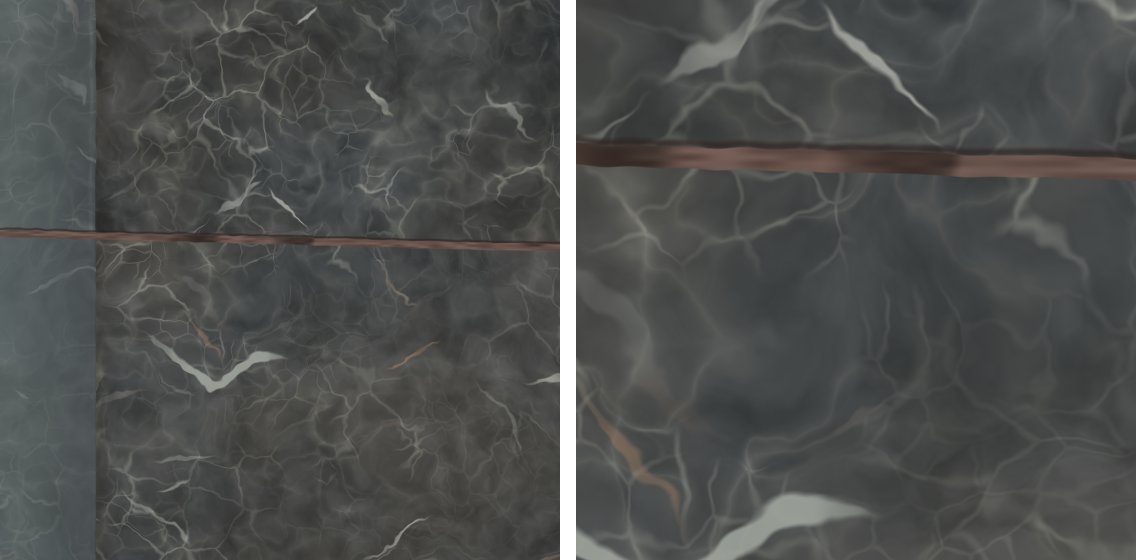
Left: the whole. Right: its middle third, enlarged.
A Shadertoy shader for this texture:

```glsl
// Dark grey marble slabs with pale broken veins, a brown joint and a lighter side panel.

float hash(vec2 p) {
    return fract(sin(dot(p, vec2(127.1, 311.7))) * 43758.5453);
}

vec2 hash2(vec2 p) {
    return vec2(hash(p), hash(p + 37.7));
}

float noise(vec2 p) {
    vec2 i = floor(p), f = fract(p);
    f = f * f * (3.0 - 2.0 * f);
    return mix(mix(hash(i), hash(i + vec2(1, 0)), f.x),
               mix(hash(i + vec2(0, 1)), hash(i + vec2(1, 1)), f.x), f.y);
}

float fbm(vec2 p) {
    float sum = 0.0, amp = 0.5;
    for (int i = 0; i < 5; i++) {
        sum += amp * noise(p);
        p = mat2(1.6, 1.2, -1.2, 1.6) * p + 5.3;
        amp *= 0.5;
    }
    return sum;
}

// Thin ridges where smooth noise crosses its middle value
float ridge(vec2 p, float sharpness) {
    return pow(1.0 - abs(2.0 * noise(p) - 1.0), sharpness);
}

// Distance to the borders of irregular cells, in cell units
float crackle(vec2 p) {
    vec2 cell = floor(p);
    float nearest = 8.0, second = 8.0;
    for (int y = -1; y <= 1; y++)
    for (int x = -1; x <= 1; x++) {
        vec2 c = cell + vec2(x, y);
        float d = length(c + hash2(c) - p);
        second = min(second, max(nearest, d));
        nearest = min(nearest, d);
    }
    return second - nearest;
}

// Scattered tapering streaks, mostly rising to the right
float streaks(vec2 p) {
    vec2 cell = floor(p);
    float sum = 0.0;
    for (int y = -1; y <= 1; y++)
    for (int x = -1; x <= 1; x++) {
        vec2 c = cell + vec2(x, y);
        float angle = mix(0.45, -0.9, step(0.6, hash(c + 3.1))) + 0.5 * (hash(c + 8.4) - 0.5);
        vec2 dir = vec2(cos(angle), sin(angle));
        vec2 q = p - c - hash2(c + 1.9);
        float along = abs(dot(q, dir)) / mix(0.15, 0.65, hash(c + 5.5));
        float across = abs(dot(q, vec2(-dir.y, dir.x)));
        float width = 0.035 * (1.0 - along) * (0.4 + hash(c + 6.2));
        float strength = pow(hash(c + 9.7), 2.0);
        sum = max(sum, strength * smoothstep(width + 0.02, width - 0.01, across) * smoothstep(1.0, 0.6, along));
    }
    return sum;
}

void mainImage(out vec4 fragColor, in vec2 fragCoord) {
    vec2 uv = fragCoord / iResolution.xy;
    float px = 1.0 / iResolution.y;

    // Layout: one sloping joint and one upright panel edge
    float joint = uv.y - (0.583 - 0.026 * uv.x);
    float edge = uv.x - 0.171 + 0.003 * (noise(vec2(uv.y * 25.0, 2.0)) - 0.5) * step(0.0, joint);
    float panel = smoothstep(px, -px, edge);
    float upper = step(0.0, joint);
    vec2 p = uv + vec2(3.7, 6.1) * upper + vec2(0.0, 2.3) * step(edge, 0.0);

    // Warped stone coordinates
    vec2 warp = vec2(fbm(p * 9.0), fbm(p * 9.0 + 17.0)) - 0.48;
    vec2 fine = vec2(noise(p * 70.0), noise(p * 70.0 + 9.0)) - 0.5;
    vec2 q = p + 0.09 * warp + 0.006 * fine;

    // Clouded ground with warm and cool patches
    float cloud = fbm(q * 6.0);
    float grain = fbm(q * 32.0);
    vec3 stone = vec3(0.243, 0.247, 0.242) + 0.13 * (cloud - 0.47) + 0.14 * (grain - 0.47);
    stone += vec3(0.022, 0.003, -0.016) * (2.0 * fbm(p * 4.0 + 30.0) - 0.95);
    stone += 0.018 * (1.0 - upper);

    // Smoky wisps and a fine net of hairlines
    float patches = smoothstep(0.35, 0.68, fbm(p * 5.0 + 50.0));
    float wisps = ridge(q * 13.0, 9.0) + 0.8 * ridge(q * 27.0 + 4.0, 7.0);
    float net = smoothstep(0.09, 0.0, crackle(q * 12.0)) * smoothstep(0.4, 0.75, noise(p * 13.0 + 7.0));
    net += 0.6 * smoothstep(0.13, 0.0, crackle(q * 25.0 + 11.0)) * smoothstep(0.45, 0.8, noise(p * 19.0));
    stone += vec3(0.085, 0.084, 0.073) * wisps * (0.25 + 0.75 * patches);
    stone += vec3(0.16, 0.16, 0.142) * net * (0.3 + 0.7 * patches);

    // Bright broken streaks, some tinted with rust
    float streak = streaks(q * 7.0) * (0.45 + 0.7 * noise(p * 45.0));
    vec3 veinColor = mix(vec3(0.66, 0.67, 0.64), vec3(0.6, 0.47, 0.38), smoothstep(0.68, 0.85, noise(p * 8.0 + 3.0)));
    stone = mix(stone, veinColor, min(streak, 0.85));

    // One bold bent vein in the lower slab
    vec2 b = uv + 0.035 * warp + 0.008 * fine;
    float spine = 0.315 + 0.78 * max(0.375 - b.x, 0.0) + 0.045 * smoothstep(0.375, 0.47, b.x);
    float span = smoothstep(0.23, 0.34, b.x) * smoothstep(0.53, 0.47, b.x);
    float girth = 0.009 * span * (0.3 + noise(uv * 35.0));
    float bold = smoothstep(girth + 0.004, girth - 0.002, abs(b.y - spine)) * span;
    stone = mix(stone, vec3(0.64, 0.66, 0.63), 0.85 * bold);

    // Hazy blue-grey side panel and the brown shade beside its edge
    vec3 haze = mix(vec3(0.40, 0.45, 0.455), vec3(0.31, 0.345, 0.355), smoothstep(0.0, 0.17, uv.x));
    stone = mix(stone, haze, panel * 0.6);
    stone -= vec3(0.035, 0.043, 0.048) * (1.0 - panel) * smoothstep(0.045, 0.0, edge);
    stone += 0.05 * smoothstep(0.006, 0.0, abs(edge + 0.008)) * upper * noise(uv * 60.0);

    // Brown joint with a dark upper lip and worn spots
    float rough = 0.0025 * (noise(uv * vec2(60.0, 8.0)) - 0.5);
    float lip = smoothstep(0.004, 0.0, abs(joint - 0.0085 + rough));
    stone = mix(stone, vec3(0.17, 0.135, 0.125), 0.65 * lip);
    vec3 grout = mix(vec3(0.34, 0.265, 0.24), vec3(0.47, 0.38, 0.345), noise(uv * vec2(45.0, 260.0)));
    grout *= 1.0 - 0.4 * smoothstep(0.72, 0.9, noise(uv * vec2(22.0, 12.0)));
    stone = mix(stone, grout, smoothstep(0.0065 + px, 0.0065 - px, abs(joint + rough)));

    fragColor = vec4(clamp(stone, 0.0, 1.0), 1.0);
}
```
